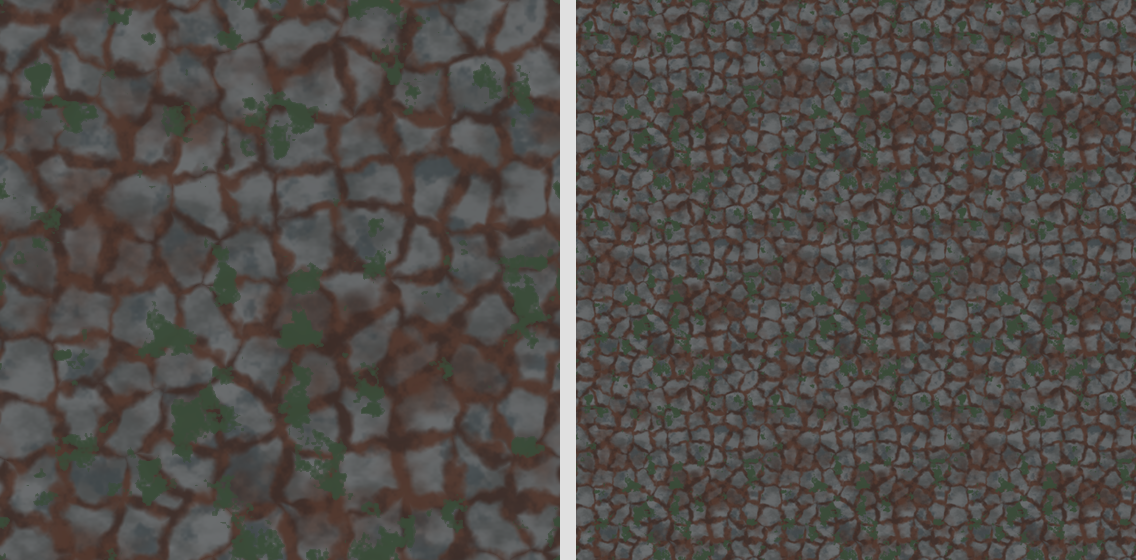
Left: one tile. Right: repeated 3 by 3.
Give the GLSL for this texture, as a WebGL 2 fragment shader.

```glsl
#version 300 es
precision highp float;
// Weathered grey cobbles in soft rusty mortar, with ragged flecks of moss; tiles seamlessly.

uniform vec2 u_resolution;
out vec4 fragColor;

const float STONES = 10.0; // stones per side of the tile

vec2 hash2(vec2 p, float seed) {
    uvec3 h = uvec3(ivec3(vec3(p, seed))) * uvec3(1597u, 3571u, 7919u);
    uint n = (h.x ^ (h.y << 8u) ^ h.z) * 747796u + h.y * 2891u + h.z;
    n = (n ^ (n >> 15u)) * 2246822519u;
    n = (n ^ (n >> 13u)) * 3266489917u;
    n ^= n >> 16u;
    return vec2(n & 65535u, n >> 16u) / 65535.0;
}

// Value noise over the unit tile, with a whole number of lattice cells
float noise(vec2 uv, vec2 period, float seed) {
    vec2 p = uv * period;
    vec2 i = floor(p);
    vec2 f = p - i;
    f = f * f * (3.0 - 2.0 * f);
    float a = hash2(mod(i, period), seed).x;
    float b = hash2(mod(i + vec2(1, 0), period), seed).x;
    float c = hash2(mod(i + vec2(0, 1), period), seed).x;
    float d = hash2(mod(i + vec2(1, 1), period), seed).x;
    return mix(mix(a, b, f.x), mix(c, d, f.x), f.y);
}

float fbm(vec2 uv, vec2 period, int octaves, float gain, float seed) {
    float sum = 0.0, total = 0.0, amp = 1.0;
    for (int i = 0; i < octaves; i++) {
        sum += amp * noise(uv, period, seed + float(i));
        total += amp;
        amp *= gain;
        period *= 2.0;
    }
    return sum / total;
}

vec2 stoneCentre(vec2 cell) {
    return cell + 0.5 + 0.68 * (hash2(mod(cell, STONES), 3.0) - 0.5);
}

// Distance to the nearest joint in x, wrapped cell of the stone in yz
vec3 cobbles(vec2 p) {
    vec2 base = floor(p), nearest = base;
    float best = 1e3;
    for (int y = -1; y <= 1; y++)
    for (int x = -1; x <= 1; x++) {
        vec2 cell = base + vec2(x, y);
        float d = distance(p, stoneCentre(cell));
        if (d < best) { best = d; nearest = cell; }
    }
    vec2 centre = stoneCentre(nearest);
    float joint = 1e3;
    for (int y = -2; y <= 2; y++)
    for (int x = -2; x <= 2; x++) {
        if (x == 0 && y == 0) continue;
        vec2 other = stoneCentre(nearest + vec2(x, y));
        joint = min(joint, dot(0.5 * (centre + other) - p, normalize(other - centre)));
    }
    return vec3(joint, mod(nearest, STONES));
}

void main() {
    vec2 uv = gl_FragCoord.xy / u_resolution;

    // Stone layout, with slightly wavering joints
    vec2 warp = vec2(fbm(uv, vec2(24), 2, 0.5, 11.0), fbm(uv, vec2(24), 2, 0.5, 17.0)) - 0.5;
    vec3 cobble = cobbles(uv * STONES + 0.36 * warp);
    vec2 stoneRandom = hash2(cobble.yz, 23.0);

    // Stone faces: cloudy grey with cool dark blotches
    float cloud = fbm(uv, vec2(18, 24), 4, 0.55, 31.0);
    float blotch = smoothstep(0.54, 0.76, fbm(uv, vec2(20), 4, 0.55, 41.0));
    vec3 stone = mix(vec3(0.315, 0.325, 0.325), vec3(0.405, 0.415, 0.42), smoothstep(0.25, 0.75, cloud));
    stone *= 0.96 + 0.07 * stoneRandom.x;
    stone = mix(stone, vec3(0.23, 0.265, 0.28), 0.65 * blotch);

    // Mortar of uneven width, and rust stains creeping over some stones
    float stain = smoothstep(0.46, 0.76, fbm(uv, vec2(7, 9), 4, 0.55, 53.0) + 0.08 * (stoneRandom.y - 0.5));
    float ragged = fbm(uv, vec2(22), 4, 0.55, 61.0) - 0.5;
    float mortar = 1.0 - smoothstep(0.01, 0.18, cobble.x + 0.3 * ragged - 0.05 * stain);
    float grime = fbm(uv, vec2(28), 4, 0.6, 71.0);
    vec3 rust = mix(vec3(0.235, 0.17, 0.15), vec3(0.32, 0.215, 0.175), smoothstep(0.3, 0.7, grime));
    float rustCover = 1.0 - (1.0 - 0.9 * mortar) * (1.0 - 0.6 * stain);
    vec3 colour = mix(stone, rust, rustCover);

    // Moss: crisp ragged patches of varying density
    float growth = fbm(uv, vec2(15), 5, 0.62, 83.0);
    float moss = smoothstep(0.622, 0.634, growth);
    float density = mix(0.55, 0.95, smoothstep(0.63, 0.69, growth));
    colour = mix(colour, vec3(0.225, 0.295, 0.22), moss * density);

    fragColor = vec4(colour, 1.0);
}
```
